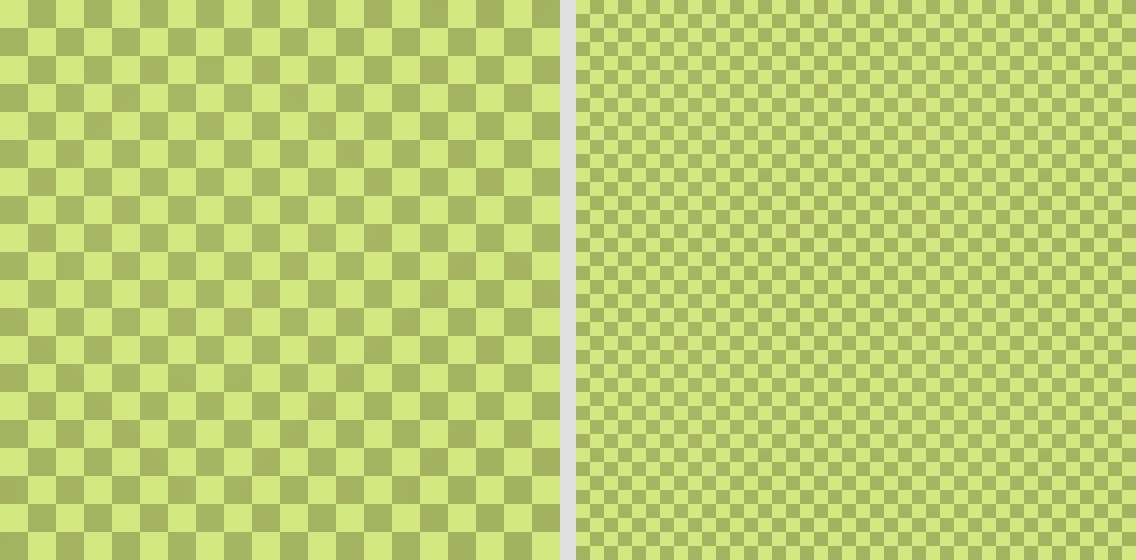
Left, the tile; right, the same tile 2 across and 2 down.
Reproduce this pattern procedurally as a WebGL 1 fragment shader.

```glsl
precision highp float;

uniform vec2 u_resolution;

// Signed distance to the nearest cell edge, positive in even cells
vec2 edgeDistance(vec2 cell) {
    return 0.5 - abs(mod(cell + 0.5, 2.0) - 1.0);
}

// 1 on even squares, 0 on odd ones, with edges one pixel wide
float checker(vec2 cell, vec2 pixel) {
    vec2 side = clamp(2.0 * edgeDistance(cell) / pixel, -1.0, 1.0);
    return 0.5 + 0.5 * side.x * side.y;
}

void main() {
    vec2 uv = gl_FragCoord.xy / u_resolution;
    float darkSquare = checker(uv * 20.0, 20.0 / u_resolution);

    // Faint periodic shading of the dark squares
    vec2 wave = cos(6.2831853 * (uv - vec2(0.88, 0.1)));
    vec3 olive = vec3(0.65, 0.708, 0.38) - 0.005 * (wave.x + wave.y);
    vec3 lime = vec3(0.83, 0.91, 0.51);

    gl_FragColor = vec4(mix(lime, olive, darkSquare), 1.0);
}
```
